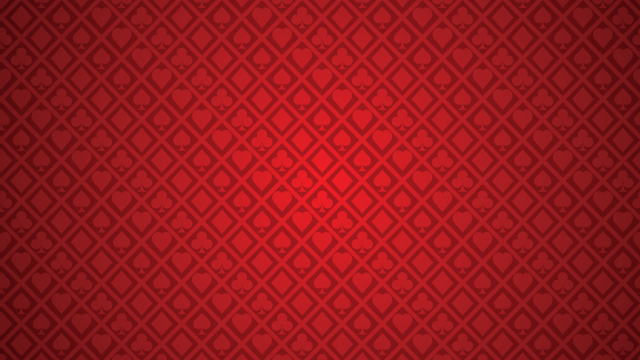
Reproduce this pattern procedurally as a Shadertoy shader.

```glsl
// Card-suit damask: a diagonal lattice of ribbons with one suit per cell.
// Cells come from a skewed grid, suits from distance functions, and a
// radial falloff shades both the ribbon tone and the ground tone.

const vec2 HALF_CELL = vec2(0.0557, 0.0567);  // half diagonals, canvas heights
const vec2 LATTICE_ORIGIN = vec2(0.006, -0.059);
const vec2 GLOW_CENTER = vec2(0.015, 0.0);
const float RIBBON = 0.15;                    // ribbon width, share of a cell
const vec2 DIAMOND_SIZE = vec2(0.53, 0.60);
const vec2 HEART_SCALE = vec2(0.80, 0.92);
const vec2 SPADE_SCALE = vec2(0.70, 0.74);
const float LOBE_RADIUS = 0.25;
const float BASE_Y = -0.53;

// Tones as quadratics of the distance from the glow
const vec3 LIGHT_0 = vec3(0.95, 0.115, 0.145);
const vec3 LIGHT_1 = vec3(-0.60, 0.05, 0.02);
const vec3 LIGHT_2 = vec3(0.07, -0.09, -0.08);
const vec3 DARK_0 = vec3(0.67, 0.10, 0.12);
const vec3 DARK_1 = vec3(-0.24, -0.02, -0.03);
const vec3 DARK_2 = vec3(-0.13, -0.05, -0.05);

float dot2(vec2 v) { return dot(v, v); }

// Unit heart with its tip at the origin
float unitHeart(vec2 p) {
    p.x = abs(p.x);
    if (p.x + p.y > 1.0) return length(p - vec2(0.25, 0.75)) - 0.35355;
    float d = min(dot2(p - vec2(0.0, 1.0)), dot2(p - 0.5 * max(p.x + p.y, 0.0)));
    return sqrt(d) * sign(p.x - p.y);
}

float heart(vec2 p) {
    return unitHeart((p + vec2(0.0, 0.52)) / HEART_SCALE) * HEART_SCALE.x;
}

float diamond(vec2 p) {
    vec2 n = DIAMOND_SIZE.yx;
    return (dot(abs(p), n) - DIAMOND_SIZE.x * DIAMOND_SIZE.y) / length(n);
}

// Stem that flares toward a flat base
float stem(vec2 p) {
    float t = clamp(p.y / BASE_Y, 0.0, 1.0);
    float side = abs(p.x) - (0.035 + 0.18 * pow(t, 5.0));
    return max(side * 0.8, max(BASE_Y - p.y, p.y));
}

float club(vec2 p) {
    vec2 m = vec2(abs(p.x), p.y);
    float lobes = min(length(m - vec2(0.0, 0.27)), length(m - vec2(0.27, -0.10)));
    float core = length(p - vec2(0.0, 0.02)) - 0.12;
    return min(min(lobes - LOBE_RADIUS, core), stem(p));
}

float spade(vec2 p) {
    vec2 body = vec2(p.x, 0.54 - p.y) / SPADE_SCALE;
    return min(unitHeart(body) * SPADE_SCALE.x, stem(p));
}

float suit(vec2 p, float kind) {
    if (kind < 0.5) return club(p);
    if (kind < 1.5) return diamond(p);
    if (kind < 2.5) return spade(p);
    return heart(p);
}

void mainImage(out vec4 fragColor, in vec2 fragCoord) {
    vec2 pos = (fragCoord - 0.5 * iResolution.xy) / iResolution.y;

    // Skewed grid: suits stay constant along one diagonal, cycle along the other
    vec2 g = (pos - LATTICE_ORIGIN) / HALF_CELL;
    vec2 skew = 0.5 * vec2(g.x + g.y, g.x - g.y);
    vec2 cell = floor(skew + 0.5);
    vec2 f = skew - cell;
    vec2 local = vec2(f.x + f.y, f.x - f.y) * HALF_CELL / HALF_CELL.y;

    // Ribbons and suits share one tone
    float cellSide = length(HALF_CELL) / HALF_CELL.y;
    float ribbon = (0.5 - max(abs(f.x), abs(f.y)) - 0.5 * RIBBON) * cellSide;
    float d = min(ribbon, suit(local, mod(cell.x, 4.0)));
    float aa = 0.75 / (iResolution.y * HALF_CELL.y);
    float motif = 1.0 - smoothstep(-aa, aa, d);

    // Radial shading
    float r = length(pos - GLOW_CENTER);
    vec3 light = LIGHT_0 + r * (LIGHT_1 + r * LIGHT_2);
    vec3 dark = DARK_0 + r * (DARK_1 + r * DARK_2);
    fragColor = vec4(clamp(mix(dark, light, motif), 0.0, 1.0), 1.0);
}
```
